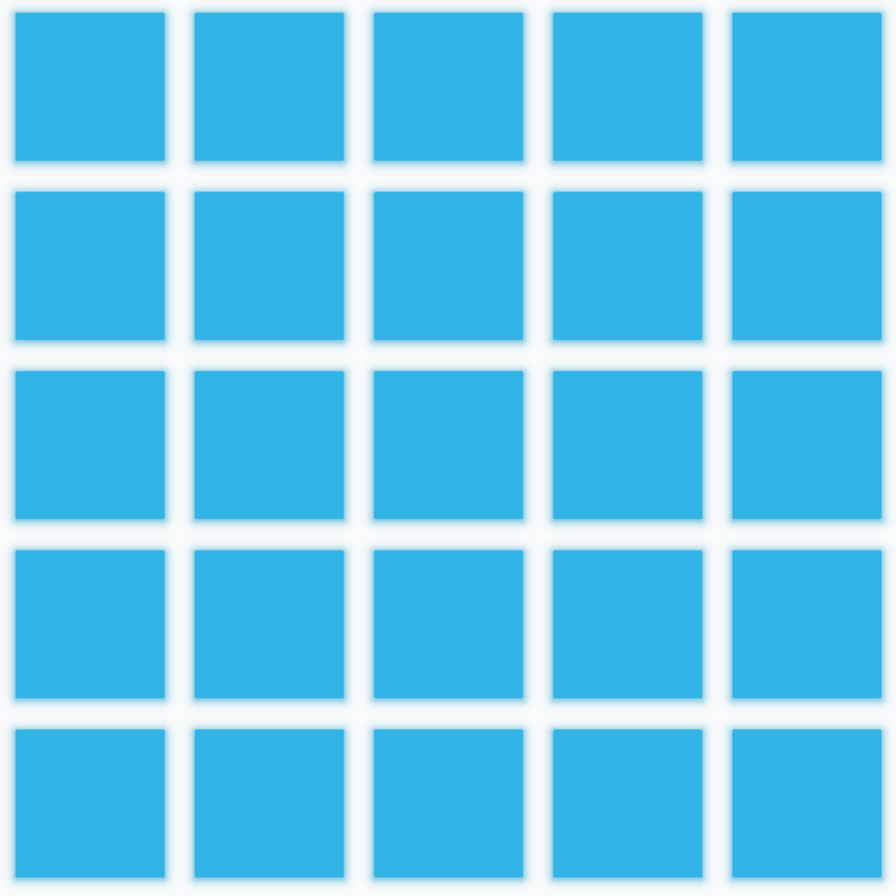
This pattern is drawn by a WebGL 2 fragment shader. Its source:

```glsl
#version 300 es
precision highp float;

uniform vec2 u_resolution;
out vec4 fragColor;

const float REPEATS = 5.0;
const vec3 PAPER = vec3(0.98, 0.984, 0.984);
const vec3 TILE_BLUE = vec3(0.20, 0.706, 0.902);
const vec3 SHADOW_BLUE = vec3(0.60, 0.82, 0.90);

// Signed distance to a rounded box centred on the origin
float roundedBox(vec2 p, vec2 halfSize, float radius) {
    vec2 q = abs(p) - halfSize + radius;
    return length(max(q, 0.0)) + min(max(q.x, q.y), 0.0) - radius;
}

// Halo that fades away from the shape boundary
float halo(float distanceToEdge, float spread) {
    return exp(-pow(max(distanceToEdge, 0.0) / spread, 1.3));
}

// Position within a repeating cell, measured from the tile centre
vec2 cellPosition(vec2 uv, float repeats, vec2 offset) {
    return fract(uv * repeats - offset) - 0.5;
}

void main() {
    vec2 uv = gl_FragCoord.xy / u_resolution;
    vec2 p = cellPosition(uv, REPEATS, vec2(0.003, 0.016));
    vec2 halfSize = vec2(0.4165, 0.4135);
    float cornerRadius = 0.013;

    // Soft shadow, dropped slightly below the tile
    vec2 shadowDrop = vec2(0.0, -0.007);
    float shadowDistance = roundedBox(p - shadowDrop, halfSize, cornerRadius);
    vec3 color = mix(PAPER, SHADOW_BLUE, halo(shadowDistance, 0.027));

    // Flat tile with a smooth edge
    float tileDistance = roundedBox(p, halfSize, cornerRadius);
    float pixel = REPEATS / min(u_resolution.x, u_resolution.y);
    float edge = max(0.006, 0.75 * pixel);
    float tile = 1.0 - smoothstep(-edge, edge, tileDistance);
    color = mix(color, TILE_BLUE, tile);

    fragColor = vec4(color, 1.0);
}
```
